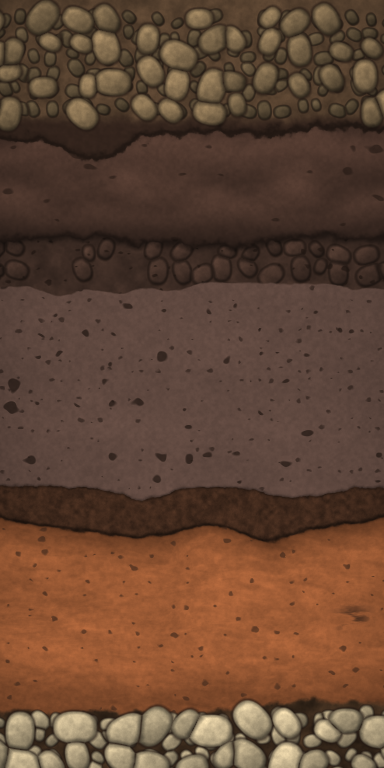
A Shadertoy shader for this texture:

```glsl
const vec3 TOPSOIL = vec3(.33, .25, .18);
const vec3 HUMUS   = vec3(.20, .14, .11);
const vec3 STRATA  = vec3(.275, .195, .16);
const vec3 CLUMPS  = vec3(.235, .17, .14);
const vec3 CLAY    = vec3(.375, .285, .25);
const vec3 PEAT    = vec3(.25, .16, .11);
const vec3 RUST    = vec3(.62, .36, .21);
const vec3 BEDROCK = vec3(.23, .165, .11);
const vec3 PEBBLE  = vec3(.60, .50, .36);
const vec3 CREAM   = vec3(.86, .78, .62);
const vec3 SHADOW  = vec3(.13, .09, .07);
const float TOP_CELL = .083;
const float BASE_CELL = .088;
const float GRAIN = .17;

float hash(vec2 p) { return fract(sin(dot(p, vec2(127.1, 311.7))) * 43758.5); }

float noise(vec2 p) {
    vec2 i = floor(p), f = fract(p);
    f *= f * (3. - 2. * f);
    return mix(mix(hash(i), hash(i + vec2(1, 0)), f.x),
               mix(hash(i + vec2(0, 1)), hash(i + 1.), f.x), f.y);
}

float fbm(vec2 p) {
    float sum = 0., amp = .53;
    for (int i = 0; i < 4; i++) {
        sum += amp * noise(p);
        p = mat2(1.6, 1.2, -1.2, 1.6) * p + 5.3;
        amp *= .5;
    }
    return sum;
}

float bump(float x, float centre, float width) {
    x = (x - centre) / width;
    return exp(-x * x);
}

float below(float depth, float edge, float soft) {
    return smoothstep(-soft, soft, depth - edge);
}

// Irregular dark grains, at most one per cell
float specks(vec2 p, float cell, float density, float aa) {
    p += cell * .22 * (vec2(noise(p * 3. / cell), noise(p * 3. / cell + 19.)) - .5);
    vec2 id = floor(p / cell);
    vec2 jitter = vec2(hash(id + 3.), hash(id + 8.)) - .5;
    vec2 q = fract(p / cell) - .5 - .5 * jitter;
    float radius = mix(.07, .24, pow(hash(id + 21.), 2.));
    float d = (length(q * vec2(.85, 1.1)) - radius) * cell;
    return (1. - smoothstep(-aa, aa, d)) * step(hash(id + 13.), density);
}

// Rotated ellipses on a jittered grid, seamed where they meet
vec3 paintStones(vec3 col, vec2 p, float cell, vec2 span, float plump, vec3 tint, float aa) {
    vec2 grid = floor(p / cell), local = vec2(0);
    float nearest = 1., second = 1., tone = 0.;
    for (int j = -1; j <= 1; j++)
    for (int i = -1; i <= 1; i++) {
        vec2 id = grid + vec2(i, j);
        vec2 centre = (id + .5 + .55 * (vec2(hash(id), hash(id + 31.)) - .5)) * cell;
        if (centre.y < span.x || centre.y > span.y) continue;
        float a = 6.283 * hash(id + 47.);
        vec2 radius = cell * plump * vec2(.53, .39) * mix(.65, 1.15, hash(id + 7.));
        vec2 q = p - centre;
        vec2 turned = mat2(cos(a), -sin(a), sin(a), cos(a)) * q / radius;
        float d = (pow(dot(pow(abs(turned), vec2(2.4)), vec2(1)), 1. / 2.4) - 1.) * radius.y;
        if (d < nearest) {
            second = nearest;
            nearest = d;
            local = q / radius.x;
            tone = hash(id + 61.);
        } else second = min(second, d);
    }
    float body = min(-nearest, .5 * (second - nearest) - .001);
    float light = .83 - .24 * dot(local, vec2(.5, .85)) + .24 * (tone - .5);
    light *= mix(.6, 1., smoothstep(0., cell * .12, body));
    light *= .87 + .26 * fbm(p * 65.);
    col = mix(col, SHADOW, .65 * (1. - smoothstep(0., cell * .09, nearest)));
    return mix(col, tint * light, smoothstep(-aa, aa, body));
}

void mainImage(out vec4 fragColor, in vec2 fragCoord) {
    // Width is 1, depth runs from 0 at the surface to 2 at the base
    vec2 p = vec2(fragCoord.x / iResolution.x, 2. - 2. * fragCoord.y / iResolution.y);
    float aa = 1. / iResolution.x, x = p.x, depth = p.y;
    float rough = fbm(p * 28.) - .5, broad = fbm(p * vec2(5., 9.)) - .5;

    // Topsoil and gravel
    vec3 col = TOPSOIL * (1. + .5 * rough);
    col = mix(col, HUMUS, below(depth, .31 + .025 * rough, .02));
    col = paintStones(col, p + 3.7, .046, vec2(3.74, 4.01), .9, PEBBLE * .68, aa);
    col = paintStones(col, p, TOP_CELL, vec2(.045, .30), .98, PEBBLE, aa);

    // Dark strata with long shadowed ledges
    float ledge = .365 + .055 * bump(x, .25, .09) - .025 * x + .05 * rough;
    vec3 strata = STRATA * (1. + .4 * broad + .13 * sin(depth * 38. + 5. * broad));
    strata *= 1. + .13 * bump(depth, .43, .06) - .2 * smoothstep(.52, .64, depth);
    strata = mix(strata, SHADOW, .55 * specks(p * vec2(.7, 1.), .06, .35, aa));
    col = mix(col, strata, below(depth, ledge, .004));
    col *= 1. - .35 * bump(depth, ledge - .008, .01);

    // Clumped layer
    float clumpTop = .63 + .04 * rough - .012 * sin(x * 9.);
    vec3 clumps = CLUMPS * (1. + .5 * rough);
    clumps = paintStones(clumps, p + 9.1, .06, vec2(9.74, 9.82), 1., CLUMPS * 1.35, aa);
    clumps = mix(clumps, SHADOW, .75 * specks(p + 2.3, .035, .4, aa));
    col = mix(col, clumps, below(depth, clumpTop, .004));
    col *= 1. - .4 * bump(depth, clumpTop, .012);

    // Smooth clay, grains densest through its middle
    float clayTop = .758 + .03 * (noise(vec2(x * 13., 2.)) - .5) - .02 * x + .012 * rough;
    vec3 clay = CLAY * (1. + .13 * broad + .06 * rough);
    float middle = bump(depth, .96, .15);
    clay = mix(clay, SHADOW, .7 * specks(p + .4, .065, .15 + .35 * middle, aa));
    clay = mix(clay, SHADOW, .55 * specks(p + 6.2, .026, .18 + .15 * middle, aa));
    col = mix(col, clay, below(depth, clayTop, .003));

    // Peat band
    float peatTop = 1.268 + .032 * bump(x, .37, .09) + .025 * bump(x, .78, .12) + .02 * rough;
    vec3 peat = PEAT * (1. + .65 * (fbm(p * 75.) - .5));
    col = mix(col, peat, below(depth, peatTop, .002));
    col *= 1. - .3 * bump(depth, peatTop, .005);

    // Rust earth with fibres and scorched edges
    float rustTop = 1.35 + .055 * sin(3.14 * x) - .037 * bump(x, .54, .09)
                  + .018 * bump(x, .70, .06) + .018 * rough;
    float fibre = fbm(p * vec2(22., 65.) + 4. * broad) - .5;
    vec3 rust = RUST * (1. + .26 * fibre + .2 * broad);
    rust *= 1. - .3 * bump(depth, rustTop, .045) - .24 * smoothstep(1.7, 1.85, depth);
    rust = mix(rust, PEAT, .65 * specks(p + 1.6, .034, .28, aa));
    float stain = bump(x, .92, .045) * bump(depth, 1.61, .035);
    rust = mix(rust, PEAT, .9 * stain * smoothstep(-.1, .2, fibre));
    col = mix(col, rust, below(depth, rustTop, .003));
    col *= 1. - .45 * bump(depth, rustTop - .003, .006);

    // Pale cobbles at the base
    float baseTop = 1.855 - .03 * smoothstep(.5, .85, x);
    col = mix(col, BEDROCK * (1. + rough), below(depth, baseTop + .03 * rough, .008));
    col = paintStones(col, p + 5.3, .048, vec2(baseTop + 5.32, 8.), 1., CREAM * .85, aa);
    col = paintStones(col, p, BASE_CELL, vec2(baseTop + .02, 3.), 1.08, CREAM, aa);

    // Fine grain and gently darkened sides
    col *= 1. + GRAIN * (fbm(p * 110.) - .5);
    col *= 1. - .1 * pow(abs(2. * x - 1.), 4.);
    fragColor = vec4(col, 1.);
}
```
